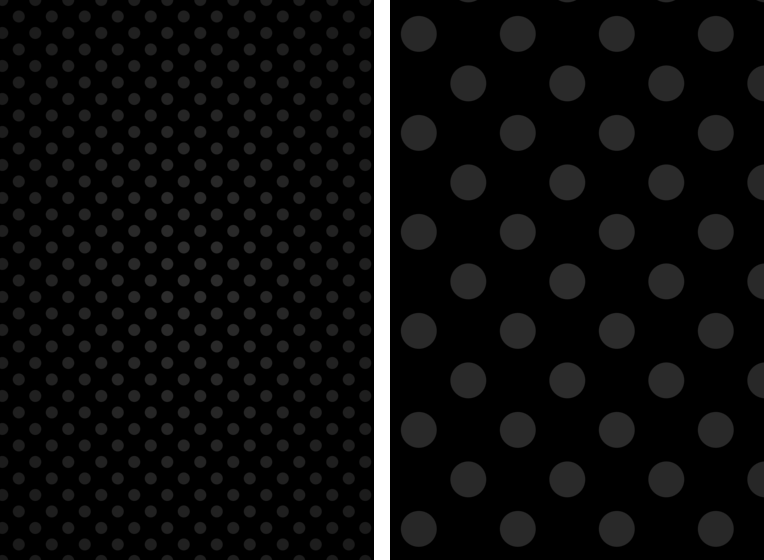
Left: the whole. Right: its middle third, enlarged.
Give the GLSL for this pattern, as a WebGL 1 fragment shader.

```glsl
precision highp float;

// Staggered polka dots: small charcoal discs on black, dimming from the centre.
// Two square grids, offset by half a cell, give the dots as a distance function;
// an elliptical falloff then sets one flat grey for each dot.

uniform vec2 u_resolution;

const float CELLS_DOWN = 16.97;                   // repeats over the canvas height
const vec2 CENTRE_DOT = vec2(-0.098, -0.014);     // dot nearest the middle, in cells
const float DOT_RADIUS = 0.181;                   // in cells
const vec3 BACKGROUND = vec3(0.0);
const vec3 DOT_BRIGHT = vec3(0.178);
const vec3 DOT_DIM = vec3(0.098);

// Nearest dot centre of a square grid shifted by the given offset.
vec2 nearestCentre(vec2 p, vec2 offset) {
  return floor(p - offset + 0.5) + offset;
}

// Nearest dot centre of the staggered lattice.
vec2 nearestDot(vec2 p, vec2 origin) {
  vec2 a = nearestCentre(p, origin);
  vec2 b = nearestCentre(p, origin + 0.5);
  return distance(p, a) < distance(p, b) ? a : b;
}

// Grey of a dot: 0 is the canvas centre, 1 an edge middle, 1.414 a corner.
vec3 dotColour(vec2 centre, vec2 halfSize) {
  float falloff = length(centre / halfSize) / 1.414;
  return mix(DOT_BRIGHT, DOT_DIM, clamp(falloff, 0.0, 1.0));
}

// Smooth coverage of a disc with a soft rim.
float discMask(float dist, float radius, float softness) {
  return 1.0 - smoothstep(radius - softness, radius + softness, dist);
}

void main() {
  // Cell units, measured from the canvas centre.
  float cellsPerPixel = CELLS_DOWN / u_resolution.y;
  vec2 halfSize = 0.5 * u_resolution * cellsPerPixel;
  vec2 p = gl_FragCoord.xy * cellsPerPixel - halfSize;

  vec2 centre = nearestDot(p, CENTRE_DOT);
  float mask = discMask(distance(p, centre), DOT_RADIUS, 0.85 * cellsPerPixel);

  vec3 colour = mix(BACKGROUND, dotColour(centre, halfSize), mask);
  gl_FragColor = vec4(colour, 1.0);
}
```
